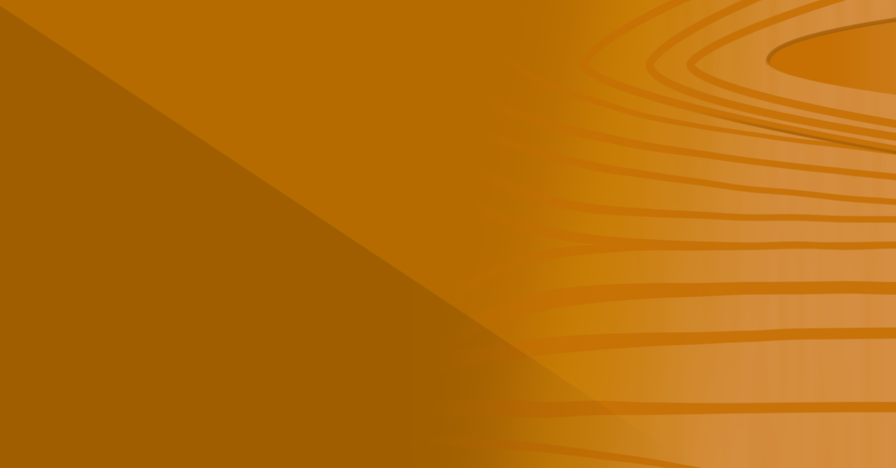
Write a WebGL 2 fragment shader that draws this background.

```glsl
#version 300 es
precision highp float;
// Amber backdrop: a shaded diagonal wedge on the left, wood grain with a knot fading in on the right.
uniform vec2 u_resolution;
out vec4 fragColor;

const vec3 AMBER = vec3(0.71, 0.42, 0.0);
const vec3 HONEY = vec3(0.785, 0.49, 0.02);
const vec3 TAN = vec3(0.83, 0.55, 0.24);
const vec3 GRAIN = vec3(0.775, 0.44, 0.015);
const vec3 BARK = vec3(0.64, 0.37, 0.03);
const vec3 WEDGE_TINT = vec3(0.885, 0.88, 0.9);

// Grain lines: height at right edge, slope, bend at left, decay of the bend
const int LINES = 10;
const vec4 LINE_SHAPE[LINES] = vec4[](
  vec4(0.674, 0.20, 0.130, 0.10), vec4(0.620, 0.20, 0.065, 0.11),
  vec4(0.565, 0.15, 0.073, 0.13), vec4(0.530, 0.02, 0.078, 0.08),
  vec4(0.475, 0.00, 0.070, 0.07), vec4(0.475, 0.00, -0.055, 0.06),
  vec4(0.386, 0.00, -0.062, 0.08), vec4(0.289, 0.00, -0.045, 0.15),
  vec4(0.132, -0.015, 0.000, 0.10), vec4(-0.080, 0.36, -0.030, 0.13));
const float LINE_WIDTH[LINES] = float[](
  0.010, 0.014, 0.013, 0.014, 0.015, 0.014, 0.027, 0.024, 0.022, 0.012);

// Knot rings: tip x, upper spread, lower spread, lower exponent
const int RINGS = 3;
const vec4 RING_SHAPE[RINGS] = vec4[](
  vec4(0.651, 0.65, 0.36, 0.65), vec4(0.725, 0.63, 0.31, 0.54),
  vec4(0.771, 0.50, 0.307, 0.60));

float hash(vec2 p) {
  vec3 q = fract(vec3(p.xyx) * 0.1031);
  q += dot(q, q.yzx + 33.33);
  return fract((q.x + q.y) * q.z);
}

float valueNoise(vec2 p) {
  vec2 i = floor(p), f = fract(p);
  f = f * f * (3.0 - 2.0 * f);
  return mix(mix(hash(i), hash(i + vec2(1, 0)), f.x),
             mix(hash(i + vec2(0, 1)), hash(i + vec2(1, 1)), f.x), f.y);
}

float band(float dist, float width, float blur) {
  return 1.0 - smoothstep(-blur, blur, abs(dist) - 0.5 * width);
}

float grainHeight(float x, vec4 shape) {
  return shape.x + shape.y * (1.0 - x) + shape.z * exp((0.55 - x) / shape.w);
}

// Approximate signed distance to a pointed arch opening right, positive inside
float archDistance(vec2 uv, vec2 tip, vec2 spread, vec2 power, float aspect) {
  vec2 d = uv - tip;
  bool above = d.y > 0.0;
  float k = 1.0 / (above ? power.x : power.y);
  float h = max(abs(d.y), 0.0001);
  float reach = pow(h / (above ? spread.x : spread.y), k);
  return (d.x - reach) / length(vec2(1.0 / aspect, k * reach / h));
}

vec3 woodColor(vec2 uv) {
  float t = uv.x + 0.10 * (0.5 - uv.y);
  vec3 color = mix(AMBER, HONEY, smoothstep(0.50, 0.69, t));
  color = mix(color, TAN, smoothstep(0.64, 0.90, t));
  float fibre = valueNoise(uv * vec2(95.0, 3.0)) - 0.5;
  return color + fibre * vec3(0.012, 0.015, 0.035) * smoothstep(0.6, 0.9, uv.x);
}

vec3 drawGrain(vec3 color, vec2 uv, float blur) {
  float ink = 0.0;
  for (int i = 0; i < LINES; i++) {
    float wobble = 0.004 * (valueNoise(vec2(uv.x * 18.0, float(i) * 7.0)) - 0.5);
    float swell = 1.0 + 0.6 * (1.0 - smoothstep(0.55, 0.85, uv.x));
    float dist = uv.y - grainHeight(uv.x, LINE_SHAPE[i]) - wobble;
    ink = max(ink, band(dist, LINE_WIDTH[i] * swell, blur));
  }
  return mix(color, GRAIN, 0.9 * ink);
}

vec3 drawKnot(vec3 color, vec2 uv, float aspect, float blur) {
  // Nested rings, the outer one edged in dark bark underneath
  for (int i = 0; i < RINGS; i++) {
    vec4 ring = RING_SHAPE[i];
    float dist = archDistance(uv, vec2(ring.x, 0.862), ring.yz, vec2(0.7, ring.w), aspect);
    color = mix(color, GRAIN, 0.9 * band(dist, 0.017, blur));
    float edge = i == 0 ? smoothstep(0.76, 0.88, uv.x) * step(uv.y, 0.862) : 0.0;
    color = mix(color, BARK, 0.75 * edge * band(dist + 0.006, 0.006, blur));
  }
  // Heart of the knot
  float heart = archDistance(uv, vec2(0.857, 0.866), vec2(0.22, 0.20), vec2(0.45, 0.55), aspect);
  vec3 fill = mix(GRAIN, TAN, 0.3 * smoothstep(0.92, 1.0, uv.x));
  color = mix(color, fill, smoothstep(-blur, blur, heart));
  float rim = smoothstep(0.855, 0.875, uv.y);
  return mix(color, BARK, 0.8 * rim * band(heart, 0.009, blur));
}

void main() {
  vec2 uv = gl_FragCoord.xy / u_resolution;
  float aspect = u_resolution.x / u_resolution.y;
  float blur = 1.0 / u_resolution.y;

  // Wood fades in from the flat amber side
  vec3 wood = drawGrain(woodColor(uv), uv, blur);
  wood = drawKnot(wood, uv, aspect, blur);
  float cover = smoothstep(0.0, 0.18, uv.x - 0.44 - 0.10 * uv.y);
  vec3 color = mix(AMBER, wood, cover);

  // Diagonal shade, weakening across the wood
  float below = (0.988 - 1.27 * uv.x - uv.y) / length(vec2(1.27 / aspect, 1.0));
  float shade = smoothstep(-blur, blur, below) * (1.0 - smoothstep(0.43, 0.80, uv.x));
  color *= mix(vec3(1.0), WEDGE_TINT, shade);

  fragColor = vec4(color, 1.0);
}
```
